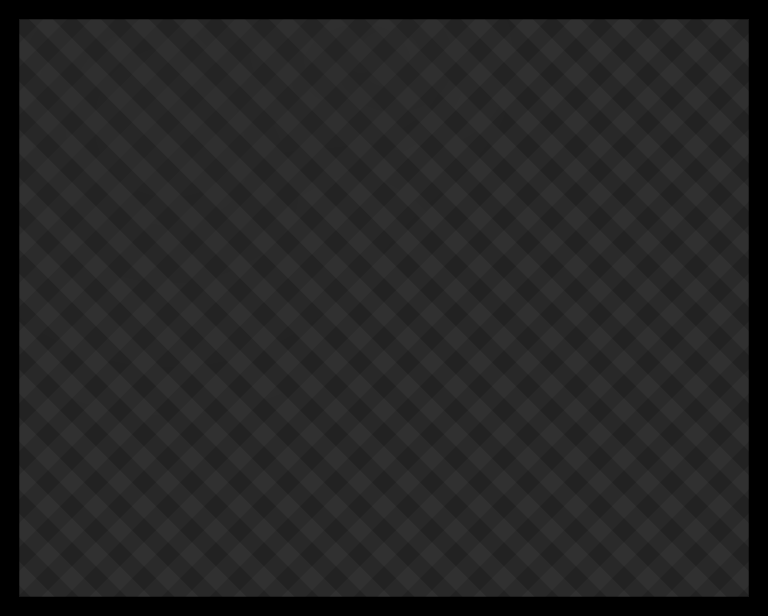
Reproduce this pattern procedurally as a WebGL 2 fragment shader.

```glsl
#version 300 es
precision highp float;

#define REPEATS 16.0
#define PHASE vec2(0.0, 0.285)
#define MARGIN 0.0252
#define BASE_TONE 0.162
#define FALLING_CONTRAST 0.016
#define RISING_CONTRAST 0.012
#define RISING_FADE 0.5
#define FALLING_FADE 0.45

uniform vec2 u_resolution;
out vec4 outColor;

// Alternating bands of equal width: +1 on whole numbers, -1 halfway between
float bands(float t, float softness) {
    float edge = 0.25 - abs(t - round(t));
    return 2.0 * smoothstep(-softness, softness, edge) - 1.0;
}

// Soft elliptical patch with a peak of one
float patchMask(vec2 p, vec2 center, vec2 radius) {
    vec2 d = (p - center) / radius;
    return exp(-dot(d, d));
}

// Signed distance to a box, negative inside
float boxDistance(vec2 p, vec2 halfSize) {
    vec2 d = abs(p) - halfSize;
    return length(max(d, 0.0)) + min(max(d.x, d.y), 0.0);
}

void main() {
    vec2 p = gl_FragCoord.xy / u_resolution.x;
    vec2 canvas = vec2(1.0, u_resolution.y / u_resolution.x);
    float pixel = 1.0 / u_resolution.x;

    // Two crossing sets of diagonal bands
    vec2 q = p * REPEATS - PHASE;
    float softness = REPEATS * pixel;
    float falling = bands(q.x + q.y, softness);
    float rising = bands(q.x - q.y, softness);

    // Uneven contrast toward the upper left and top center
    vec2 place = p / canvas;
    float risingStrength = 1.0 - RISING_FADE * patchMask(place, vec2(0.22, 0.8), vec2(0.26, 0.32));
    float fallingStrength = 1.0 - FALLING_FADE * patchMask(place, vec2(0.49, 0.9), vec2(0.13, 0.14));

    float tone = BASE_TONE
        + FALLING_CONTRAST * falling * fallingStrength
        + RISING_CONTRAST * rising * risingStrength;

    // Black frame around the woven panel
    float frame = boxDistance(p - 0.5 * canvas, 0.5 * canvas - MARGIN);
    float panel = 1.0 - smoothstep(-0.5 * pixel, 0.5 * pixel, frame);

    outColor = vec4(vec3(tone * panel), 1.0);
}
```
